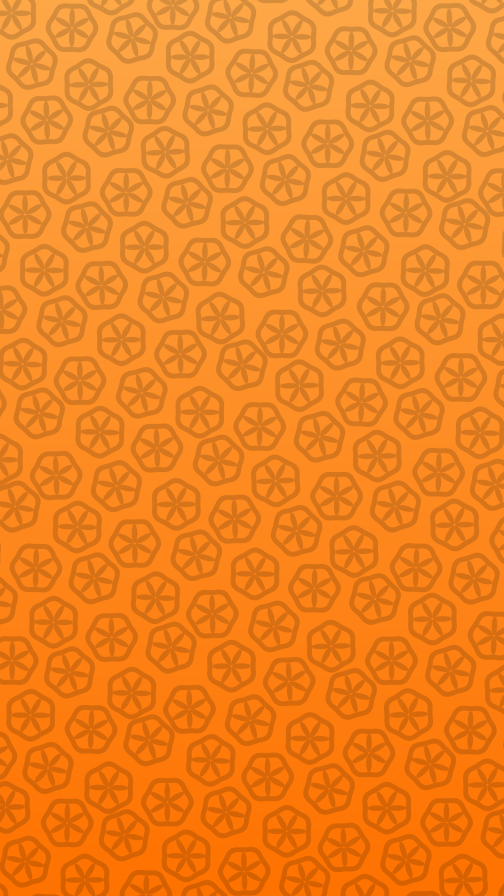
A Shadertoy shader for this pattern:

```glsl
// Tilted lattice of six-petalled outlines with spokes over an orange vertical gradient.

const float PI = 3.14159265;
const float UNITS_ACROSS = 432.0;              // design units in the canvas width
const vec2 STEP_ACROSS = vec2(51.0, 13.2);     // lattice vectors, y pointing down
const vec2 STEP_DOWN = vec2(15.7, 46.8);
const vec2 LATTICE_ORIGIN = vec2(222.0, 365.0);
const vec3 TOP_COLOR = vec3(0.995, 0.655, 0.28);
const vec3 BOTTOM_COLOR = vec3(0.995, 0.445, 0.0);
const float MOTIF_SHADE = 0.845;

// Layered sines give each cell a small steady offset in -1..1
vec2 cellWobble(vec2 cell) {
    vec2 phase = vec2(dot(cell, vec2(2.7, 4.1)), dot(cell, vec2(5.3, 1.9)));
    return 0.6 * sin(phase) + 0.4 * sin(2.3 * phase.yx + 1.0);
}

// Approximate signed distance to an ellipse
float ellipseDistance(vec2 p, vec2 radii) {
    float k = length(p / radii);
    return k * (k - 1.0) / max(length(p / (radii * radii)), 1e-4);
}

// Petalled ring, dented where the six spokes meet it
float flowerDistance(vec2 p, float turn, float radius, float dent, float halfWidth) {
    float sector = PI / 3.0;
    float angle = mod(atan(p.y, p.x) - turn + 0.5 * sector, sector) - 0.5 * sector;
    float r = length(p);
    float ring = abs(r - radius + dent * cos(6.0 * angle)) - halfWidth;
    vec2 folded = r * vec2(cos(angle), sin(angle));
    float spoke = ellipseDistance(folded - vec2(8.6, 0.0), vec2(7.9, 2.4));
    return min(ring, spoke);
}

// Three orientations alternate along both lattice directions
float cellTurn(float kind, float wobble) {
    float degrees = kind < 0.5 ? 0.0 : (kind < 1.5 ? 30.0 : 13.0);
    return radians(degrees + 3.0 * wobble);
}

float latticeDistance(vec2 p) {
    mat2 lattice = mat2(STEP_ACROSS, STEP_DOWN);
    vec2 nearest = round(inverse(lattice) * (p - LATTICE_ORIGIN));
    float d = 1e3;
    for (int j = -1; j <= 1; j++) {
        for (int i = -1; i <= 1; i++) {
            vec2 cell = nearest + vec2(i, j);
            float kind = mod(cell.x - cell.y + 1.0, 3.0);
            vec2 wobble = cellWobble(cell);
            vec2 center = LATTICE_ORIGIN + lattice * cell + 1.8 * wobble;
            center.y -= kind > 1.5 ? 3.5 : 0.0;
            float turn = cellTurn(kind, wobble.x);
            d = min(d, flowerDistance(p - center, turn, 19.4, 1.0, 2.2));
        }
    }
    return d;
}

void mainImage(out vec4 fragColor, in vec2 fragCoord) {
    float pixel = UNITS_ACROSS / iResolution.x;
    vec2 p = vec2(fragCoord.x, iResolution.y - fragCoord.y) * pixel;

    // Background gradient
    vec3 color = mix(BOTTOM_COLOR, TOP_COLOR, fragCoord.y / iResolution.y);

    // Darkened motifs with smooth edges
    float ink = 1.0 - smoothstep(-0.7 * pixel, 0.7 * pixel, latticeDistance(p));
    color *= mix(1.0, MOTIF_SHADE, ink);
    fragColor = vec4(color, 1.0);
}
```
